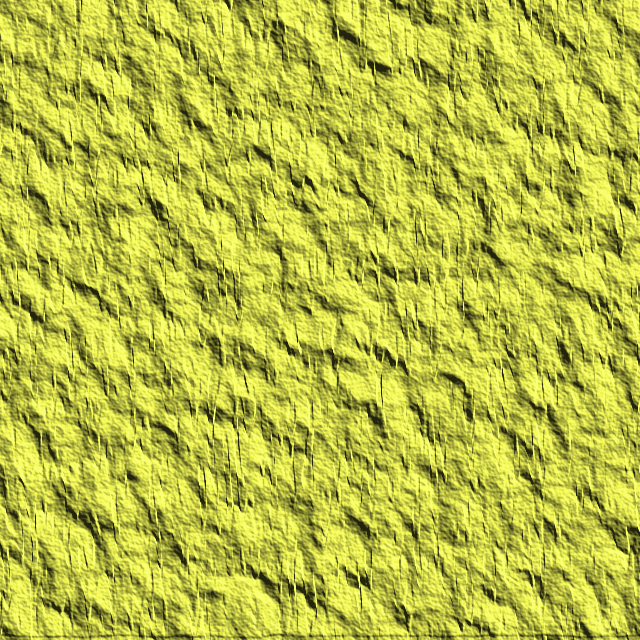
Write a Shadertoy shader that draws this texture.

```glsl
// Rough yellow plaster: chipped lumps, vertical scars and fine grain, lit from the upper right.

const vec3  PAINT        = vec3(0.978, 1.0, 0.352);
const vec3  GLINT        = vec3(0.0, 0.0, 0.10);   // added on the brightest facets
const vec2  LIGHT_DIR    = vec2(0.65, 0.76);
const float MEAN_SHADE   = 0.76;
const float CONTRAST     = 0.21;
const float DARKEST      = 0.14;
const float KNEE         = 0.91;                   // highlights compress above this
const float STRETCH      = 0.84;                   // lengthens lumps across the light
const float LUMP_FREQ    = 17.0;                   // lumps across the canvas
const int   LUMP_OCTAVES = 3;
const float LUMP_SLOPE   = 0.92;
const float LUMP_GAIN    = 0.86;
const float LACUNARITY   = 1.85;
const float CLIFF        = 0.2;                    // steepens the shaded sides
const float GRAIN_FREQ   = 120.0;
const int   GRAIN_OCTAVES = 2;
const float GRAIN_SLOPE  = 0.54;
const float GRAIN_GAIN   = 1.2;
const vec2  SCAR_FREQ    = vec2(72.0, 12.0);
const float SCAR_SLANT   = 0.37;                   // staggers neighbouring scars
const float SCAR_SHEAR   = 0.009;
const float SCAR_DARK    = 1.3;
const float SAMPLE_STEP  = 0.0008;
const float RIM_HEIGHT   = 0.006;
const float RIM_WIDTH    = 0.002;

// Random unit gradient for a lattice point
vec2 gradientAt(ivec2 cell) {
    uvec2 c = uvec2(cell);
    uint h = c.x * 1597334677u ^ c.y * 3812015801u;
    h = (h ^ (h >> 15)) * 2246822519u;
    h = (h ^ (h >> 13)) * 3266489917u;
    h ^= h >> 16;
    float angle = 6.28319 * float(h & 65535u) / 65536.0;
    return vec2(cos(angle), sin(angle));
}

// Gradient noise, roughly -0.7 to 0.7
float gradientNoise(vec2 p) {
    vec2 base = floor(p), f = p - base;
    ivec2 i = ivec2(base);
    vec2 w = f * f * f * (f * (f * 6.0 - 15.0) + 10.0);
    float a = dot(gradientAt(i), f);
    float b = dot(gradientAt(i + ivec2(1, 0)), f - vec2(1, 0));
    float c = dot(gradientAt(i + ivec2(0, 1)), f - vec2(0, 1));
    float d = dot(gradientAt(i + ivec2(1, 1)), f - vec2(1, 1));
    return mix(mix(a, b, w.x), mix(c, d, w.x), w.y);
}

float scarNoise(vec2 p) {
    vec2 q = p * SCAR_FREQ;
    q.y += SCAR_SLANT * q.x;
    return gradientNoise(q + 31.7);
}

// Octaves of noise whose slopes, not heights, follow the gain
float layers(vec2 p, float freq, float slope, float gain, int octaves) {
    float height = 0.0;
    mat2 turn = mat2(0.8, 0.6, -0.6, 0.8);
    mat2 frame = mat2(LIGHT_DIR.x, -STRETCH * LIGHT_DIR.y,
                      LIGHT_DIR.y, STRETCH * LIGHT_DIR.x);
    for (int i = 0; i < octaves; i++) {
        height += slope / freq * gradientNoise(frame * p * freq + 7.3 * float(i));
        freq *= LACUNARITY;
        slope *= gain;
        frame = turn * frame;
    }
    return height;
}

float lumps(vec2 p) {
    return layers(p, LUMP_FREQ, LUMP_SLOPE, LUMP_GAIN, LUMP_OCTAVES);
}

// Height of the plaster: lumps broken along scars, then plain grain
float relief(vec2 p) {
    vec2 broken = p;
    broken.y += SCAR_SHEAR * smoothstep(0.0, 0.25, scarNoise(p));
    broken += LIGHT_DIR * CLIFF * lumps(broken);
    return lumps(broken) + layers(p, GRAIN_FREQ, GRAIN_SLOPE, GRAIN_GAIN, GRAIN_OCTAVES);
}

// Linear shade with a soft shoulder towards white
float softClip(float x) {
    float room = 1.0 - KNEE;
    return x < KNEE ? x : KNEE + room * (1.0 - exp((KNEE - x) / room));
}

void mainImage(out vec4 fragColor, in vec2 fragCoord) {
    vec2 uv = fragCoord / iResolution.y;

    // Slope along the light
    vec2 stepToLight = LIGHT_DIR * SAMPLE_STEP;
    float rise = relief(uv + stepToLight) - relief(uv - stepToLight);
    float facing = -rise / (2.0 * SAMPLE_STEP);

    // Thin dark vertical scars
    facing -= SCAR_DARK * smoothstep(0.34, 0.54, scarNoise(uv));

    // Uneven shadow along the bottom rim
    float wobble = 0.004 * gradientNoise(vec2(uv.x * 25.0, 3.5));
    float rim = (uv.y - RIM_HEIGHT + wobble) / RIM_WIDTH;
    facing -= 1.5 * exp(-rim * rim);

    // Colour
    float shade = softClip(max(MEAN_SHADE + CONTRAST * facing, DARKEST));
    vec3 color = PAINT * shade + GLINT * smoothstep(0.98, 0.995, shade);
    fragColor = vec4(color, 1.0);
}
```
